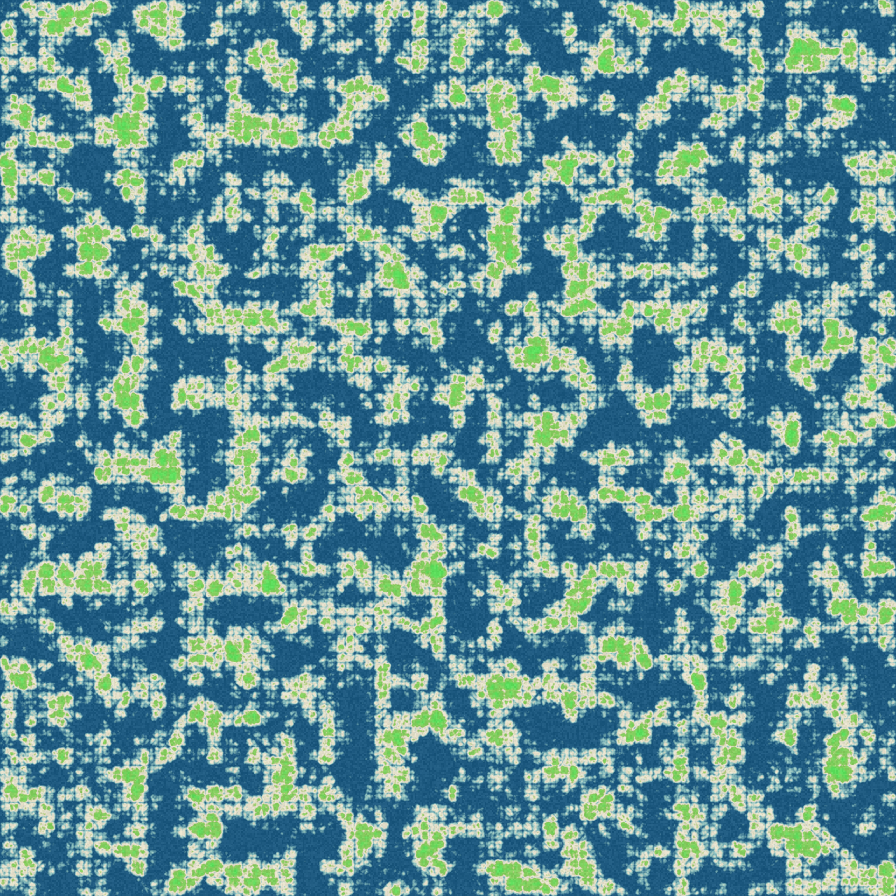
Give the GLSL for this texture, as a Shadertoy shader.

```glsl
#define BLOB_CELLS 24.0
#define GRAIN_CELLS 512.0
#define DETAIL_GAIN 0.52
#define DETAIL_DECAY 0.63
#define LATTICE 0.3
#define EDGE_SPECKLE 0.05
#define GRAIN 0.07

const vec3 DEEP_BLUE = vec3(0.115, 0.35, 0.50);
const vec3 TEAL = vec3(0.33, 0.55, 0.62);
const vec3 PALE_TEAL = vec3(0.56, 0.76, 0.75);
const vec3 CREAM = vec3(0.90, 0.88, 0.80);
const vec3 YELLOW_GREEN = vec3(0.72, 0.80, 0.53);
const vec3 GREEN = vec3(0.52, 0.80, 0.37);
const vec3 BRIGHT_GREEN = vec3(0.36, 0.87, 0.36);

float hash(vec2 p) {
    vec3 q = fract(p.xyx * 0.1031);
    q += dot(q, q.yzx + 33.33);
    return fract((q.x + q.y) * q.z);
}

// Lattice gradient: any direction, or only the four diagonals
vec2 gradient(vec2 cell, float cells, float salt, bool diagonal) {
    vec2 p = mod(cell, cells) + salt;
    float r = hash(p);
    if (diagonal) return sign(vec2(r, hash(p + 71.7)) - 0.5);
    float angle = 6.28319 * r;
    return vec2(cos(angle), sin(angle));
}

// Gradient noise that wraps after a whole number of cells
float noise(vec2 uv, float cells, float salt, bool diagonal) {
    vec2 p = uv * cells, i = floor(p), f = p - i;
    vec2 w = f * f * f * (f * (f * 6.0 - 15.0) + 10.0);
    vec2 e = vec2(1, 0);
    float a = dot(gradient(i, cells, salt, diagonal), f);
    float b = dot(gradient(i + e.xy, cells, salt, diagonal), f - e.xy);
    float c = dot(gradient(i + e.yx, cells, salt, diagonal), f - e.yx);
    float d = dot(gradient(i + e.xx, cells, salt, diagonal), f - e.xx);
    return mix(mix(a, b, w.x), mix(c, d, w.x), w.y);
}

// Soft blobs, creased by nested lattices of folded noise
float height(vec2 uv) {
    float h = noise(uv, BLOB_CELLS, 3.0, false);
    h += 0.35 * noise(uv, 2.0 * BLOB_CELLS, 19.0, false);
    float cells = 2.0 * BLOB_CELLS, gain = DETAIL_GAIN;
    for (int k = 0; k < 3; k++) {
        vec2 s = sin(3.14159265 * uv * cells);
        float leaf = sqrt(abs(s.x * s.y));
        float fold = abs(noise(uv, cells, 37.0 + float(k) * 11.0, true));
        h += gain * (fold + LATTICE * leaf);
        cells *= 2.0;
        gain *= DETAIL_DECAY;
    }
    return h;
}

float ramp(float a, float b, float x) {
    return clamp((x - a) / (b - a), 0.0, 1.0);
}

vec3 palette(float h) {
    vec3 c = mix(DEEP_BLUE, TEAL, ramp(0.34, 0.43, h));
    c = mix(c, PALE_TEAL, ramp(0.43, 0.53, h));
    c = mix(c, CREAM, ramp(0.53, 0.64, h));
    c = mix(c, YELLOW_GREEN, ramp(0.74, 0.80, h));
    c = mix(c, GREEN, ramp(0.80, 0.85, h));
    return mix(c, BRIGHT_GREEN, ramp(0.95, 1.25, h));
}

void mainImage(out vec4 fragColor, in vec2 fragCoord) {
    vec2 uv = fragCoord / iResolution.xy;
    vec2 speck = mod(floor(uv * GRAIN_CELLS), GRAIN_CELLS);
    float grain = hash(speck + 5.0) - 0.5;
    float jitter = EDGE_SPECKLE * (hash(speck + 131.0) - 0.5);

    // Four samples per pixel soften the finest creases
    vec3 color = vec3(0);
    for (int k = 0; k < 4; k++) {
        vec2 offset = vec2(k % 2, k / 2) * 0.5 - 0.25;
        color += 0.25 * palette(height(uv + offset / iResolution.xy) + jitter);
    }
    fragColor = vec4(clamp(color + GRAIN * grain, 0.0, 1.0), 1.0);
}
```
